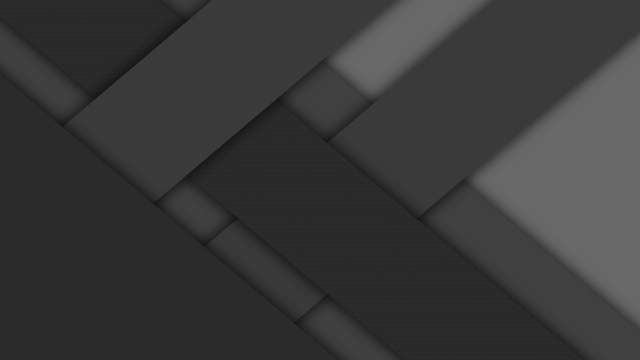
Give the GLSL for this background, as a WebGL 1 fragment shader.

```glsl
precision highp float;
// Layered charcoal paper strips crossing on two diagonals, with soft shadows.
uniform vec2 u_resolution;

// Lengths are in canvas heights
const float SLOPE = 0.847;
const float SHADOW_WIDTH = 0.021;
const float SHADOW_DEPTH = 0.44;

// Strip limits, measured across each diagonal
const float STONE_EDGE = -0.445;
const vec2 DARK_STRIP = vec2(-0.284, 0.035);
const float CORNER_EDGE = 0.157;
const vec2 UPPER_STRIP = vec2(0.381, 0.7065);
const vec2 LOWER_STRIP = vec2(0.890, 1.2115);

// Grey levels
const float LIGHT = 0.408;
const float STONE = 0.252;
const float UPPER = 0.229;
const float LOWER = 0.226;
const float DARK = 0.168;
const float CORNER = 0.167;

// Texture strength and cell sizes
const float GRAIN = 0.009;
const float DOT_SIZE = 0.0105;
const float LINE_SIZE = 0.008;
const vec2 SCALE_SIZE = vec2(0.022, 0.013);
const float TAU = 6.28318;

// Signed distance to a strip lying between two limits
float strip(float across, vec2 limits) {
    return abs(across - 0.5 * (limits.x + limits.y))
        - 0.5 * (limits.y - limits.x);
}

// Cast a soft shadow on the layers below, then cover them
float layer(float below, float grey, float dist) {
    float t = max(dist, 0.0) / SHADOW_WIDTH;
    float shaded = below * (1.0 - SHADOW_DEPTH * exp(-t * (0.5 + 0.5 * t)));
    float aa = 0.75 / u_resolution.y;
    return mix(shaded, grey, 1.0 - smoothstep(-aa, aa, dist));
}

// Fine checker of dots
float dots(vec2 p) {
    vec2 wave = cos(TAU * p / DOT_SIZE);
    return wave.x * wave.y;
}

// Staggered rows of shallow overlapping scales
float scales(vec2 p) {
    vec2 cell = p / SCALE_SIZE;
    cell.x += 0.5 * mod(floor(cell.y), 2.0);
    vec2 f = fract(cell) - 0.5;
    float arch = f.y + 1.6 * f.x * f.x;
    return 0.35 - smoothstep(0.0, 0.3, abs(arch - 0.15));
}

void main() {
    vec2 p = gl_FragCoord.xy / u_resolution.y;
    float down = 1.0 - p.y;
    float unit = inversesqrt(1.0 + SLOPE * SLOPE);
    float falling = (down - SLOPE * p.x) * unit;
    float rising = (down + SLOPE * p.x) * unit;

    // Surface textures
    float dotted = GRAIN * dots(p);
    float scaled = GRAIN * scales(p);
    float lined = 0.3 * GRAIN * cos(TAU * falling / LINE_SIZE);

    // Paper layers, from the bottom to the top
    float grey = LIGHT;
    grey = layer(grey, STONE + 0.3 * dotted, STONE_EDGE - falling);
    grey = layer(grey, LOWER, strip(rising, LOWER_STRIP));
    grey = layer(grey, DARK + scaled, strip(falling, DARK_STRIP));
    grey = layer(grey, UPPER + lined, strip(rising, UPPER_STRIP));
    grey = layer(grey, CORNER + dotted, CORNER_EDGE - falling);

    gl_FragColor = vec4(vec3(grey), 1.0);
}
```
